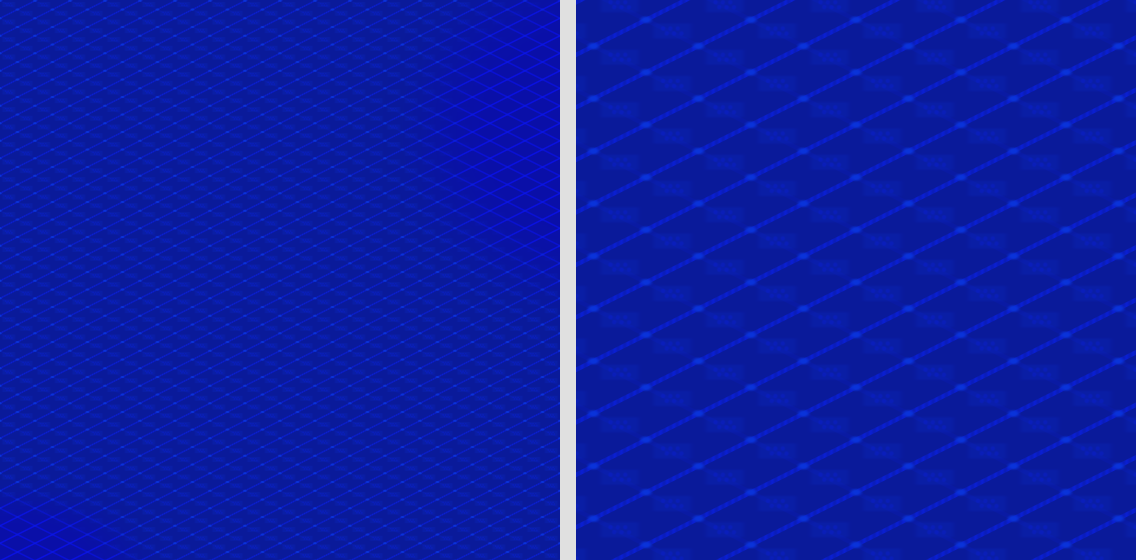
Left, the full canvas; right, a detail of the centre.
Reproduce this pattern procedurally as a Shadertoy shader.

```glsl
// A deep blue isometric lattice: 16 diamonds across, 32 down, beaded rising
// lines, falling lines worn to faint threads with dotted smudges, and glints.
// Skewed lattice coordinates give the repeats; two violet glows tint the edges.

const float COLUMNS = 16.0;
const float ROWS = 32.0;
const float TAU = 6.2831853;
const float LINE_HALF_WIDTH = 0.0013;
const float BEADS_ACROSS = 256.0;
const float ROW_SHIFT = 0.0014;

const vec3 BASE = vec3(0.04, 0.10, 0.605);
const vec3 SMUDGE = vec3(0.04, 0.122, 0.66);
const vec3 LINE = vec3(0.04, 0.12, 0.82);
const vec3 GLINT = vec3(0.04, 0.20, 0.85);
const vec3 GLOW = vec3(0.04, 0.06, 0.66);
const vec3 GLOW_LINE = vec3(0.04, 0.065, 0.90);

// Signed offset from the nearest integer.
vec2 nearest(vec2 v) {
    return fract(v + 0.5) - 0.5;
}

// Converts a lattice offset back to canvas units.
vec2 latticeToCanvas(vec2 v) {
    return vec2((v.y - v.x) / (2.0 * COLUMNS), (v.x + v.y) / (2.0 * ROWS));
}

float stroke(float dist, float halfWidth, float blur) {
    return clamp((halfWidth - dist) / blur + 0.5, 0.0, 1.0);
}

float glow(vec2 p, vec2 center, vec2 radius) {
    return 1.0 - smoothstep(0.5, 1.05, length((p - center) / radius));
}

// Soft upright patch around a worn stretch of line.
float patchMask(vec2 p, vec2 halfSize) {
    vec2 edge = 1.0 - smoothstep(halfSize * 0.75, halfSize * 1.2, abs(p));
    return edge.x * edge.y;
}

// Two short horizontal rows of soft dots.
float dottedDash(vec2 p, float pixel) {
    float spacing = 0.0044;
    float side = p.y > 0.0 ? 1.0 : -1.0;
    vec2 q = p - vec2(-side * 0.0011, side * 0.0015);
    float column = clamp(round(q.x / spacing), -1.0, 1.0);
    float d = length(q - vec2(column * spacing, 0.0));
    return 1.0 - smoothstep(0.0006, 0.0016 + pixel * 0.4, d);
}

void mainImage(out vec4 fragColor, in vec2 fragCoord) {
    vec2 p = fragCoord / iResolution.xy;
    float pixel = 1.0 / iResolution.y;

    // x counts rising lines, y counts falling lines.
    float row = (p.y + ROW_SHIFT) * ROWS;
    vec2 lattice = vec2(row - p.x * COLUMNS, row + p.x * COLUMNS);
    vec2 offset = nearest(lattice);
    vec2 lineDist = abs(offset) / length(vec2(ROWS, COLUMNS));

    // Violet glows at the right edge and lower left corner.
    float tint = max(glow(p, vec2(1.04, 0.77), vec2(0.34, 0.34)),
                     glow(p, vec2(0.0, -0.02), vec2(0.29, 0.16)));

    // Smudges halfway along the falling lines.
    vec2 middle = latticeToCanvas(nearest(lattice - vec2(0.5, 0.0)));
    vec2 smudgePos = middle - vec2(0.0, 0.0012);
    float smudge = patchMask(smudgePos, vec2(0.0115, 0.0046));
    vec3 color = mix(mix(BASE, SMUDGE, smudge * 0.8), GLOW, tint);

    // Falling threads and beaded rising lines.
    vec3 lineColor = mix(LINE, GLOW_LINE, tint);
    float falling = stroke(lineDist.y, LINE_HALF_WIDTH, pixel);
    float rising = stroke(lineDist.x, LINE_HALF_WIDTH, pixel);
    float bead = 0.8 + 0.2 * sin(TAU * BEADS_ACROSS * p.x);
    color = mix(color, lineColor, falling * mix(0.16, 0.75, tint));
    color = mix(color, lineColor, rising * mix(bead, 0.95, tint));

    // Dots over the smudges.
    float dash = dottedDash(smudgePos, pixel);
    color = mix(color, LINE, dash * 0.4 * (1.0 - tint));

    // Glints where the lines cross, stretched sideways.
    vec2 crossing = latticeToCanvas(offset) * vec2(0.6, 1.0);
    float glint = 1.0 - smoothstep(0.0006, 0.0030, length(crossing));
    color = mix(color, GLINT, glint * mix(1.0, 0.15, tint));

    fragColor = vec4(color, 1.0);
}
```
